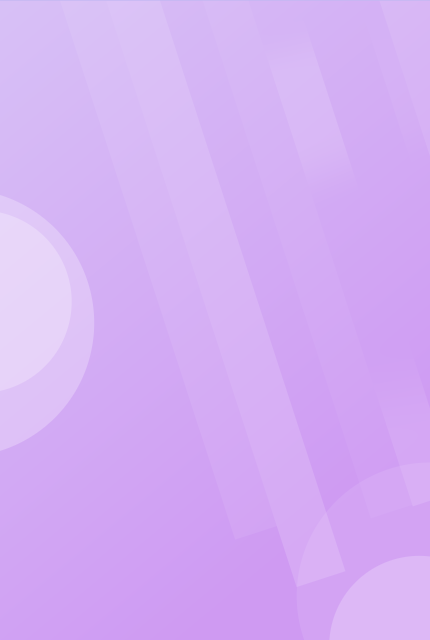
Give the GLSL for this background, as a WebGL 1 fragment shader.

```glsl
precision highp float;
// Lilac diagonal gradient with slanted translucent beams and paired discs.

uniform vec2 u_resolution;

// Lengths are fractions of the canvas height, measured from the top left.
const vec3 LIGHT_LILAC = vec3(0.845, 0.755, 0.965);
const vec3 DEEP_LILAC = vec3(0.810, 0.605, 0.950);
const vec3 RIM_BLUE = vec3(0.76, 0.72, 0.95);
const vec2 GRADIENT_DIR = vec2(0.64, 0.77);
const float GRADIENT_LENGTH = 0.95;

const float BEAM_ANGLE = 0.3142;            // lean from the vertical, radians
const vec3 SOFT_BEAM = vec3(0.0889, 0.1573, 0.9154);   // left, right, end
const vec3 MAIN_BEAM = vec3(0.1573, 0.2374, 1.0156);
const vec3 FAINT_BEAM = vec3(0.3008, 0.3689, 0.9492);
const vec3 BROKEN_BEAM = vec3(0.3689, 0.4418, 0.9518);
const vec3 THIN_BEAM = vec3(0.5326, 0.5635, 0.6);
const vec3 CORNER_BEAM = vec3(0.5635, 0.7, 0.8);

const vec3 LEFT_OUTER = vec3(-0.0622, 0.5046, 0.2094);  // centre, radius
const vec3 LEFT_INNER = vec3(-0.0307, 0.4714, 0.1427);
const vec3 RIGHT_OUTER = vec3(0.6719, 0.9310, 0.2083);
const vec3 RIGHT_INNER = vec3(0.6550, 1.0091, 0.1406);

// Coverage of the side where d is negative, softened over one pixel.
float inside(float d) {
  return clamp(0.5 - d * u_resolution.y, 0.0, 1.0);
}

// q.x runs across the beams, q.y runs down along them.
float beam(vec2 q, vec3 shape) {
  return inside(shape.x - q.x) * inside(q.x - shape.y) * inside(q.y - shape.z);
}

float disc(vec2 p, vec3 shape) {
  return inside(length(p - shape.xy) - shape.z);
}

vec3 veil(vec3 color, float alpha) {
  return mix(color, vec3(1.0), alpha);
}

void main() {
  vec2 p = vec2(gl_FragCoord.x, u_resolution.y - gl_FragCoord.y) / u_resolution.y;
  float c = cos(BEAM_ANGLE);
  float s = sin(BEAM_ANGLE);
  vec2 q = vec2(c * p.x - s * p.y, s * p.x + c * p.y);

  // Diagonal ground
  float t = clamp(dot(p, GRADIENT_DIR) / GRADIENT_LENGTH, 0.0, 1.0);
  vec3 color = mix(LIGHT_LILAC, DEEP_LILAC, t);

  // Beams with solid ends
  color = veil(color, 0.07 * beam(q, SOFT_BEAM));
  color = veil(color, mix(0.10, 0.15, t) * beam(q, MAIN_BEAM));
  color = veil(color, 0.04 * beam(q, FAINT_BEAM));
  color = veil(color, 0.10 * beam(q, CORNER_BEAM));

  // Beams that fade in and out along their length
  float upperGlow = smoothstep(0.17, 0.26, q.y) * (1.0 - smoothstep(0.36, 0.47, q.y));
  float lowerGlow = smoothstep(0.69, 0.86, q.y);
  float thinGlow = smoothstep(0.18, 0.30, q.y) * (1.0 - smoothstep(0.36, 0.46, q.y));
  color = veil(color, 0.13 * (upperGlow + lowerGlow) * beam(q, BROKEN_BEAM));
  color = veil(color, 0.045 * thinGlow * beam(q, THIN_BEAM));

  // Disc pairs
  color = veil(color, 0.26 * disc(p, LEFT_OUTER));
  color = veil(color, 0.26 * disc(p, LEFT_INNER));
  color = veil(color, 0.09 * disc(p, RIGHT_OUTER));
  color = veil(color, 0.22 * disc(p, RIGHT_INNER));

  // Cool hairline along the top
  color = mix(color, RIM_BLUE, 0.7 * inside(p.y - 0.0015));

  gl_FragColor = vec4(color, 1.0);
}
```
